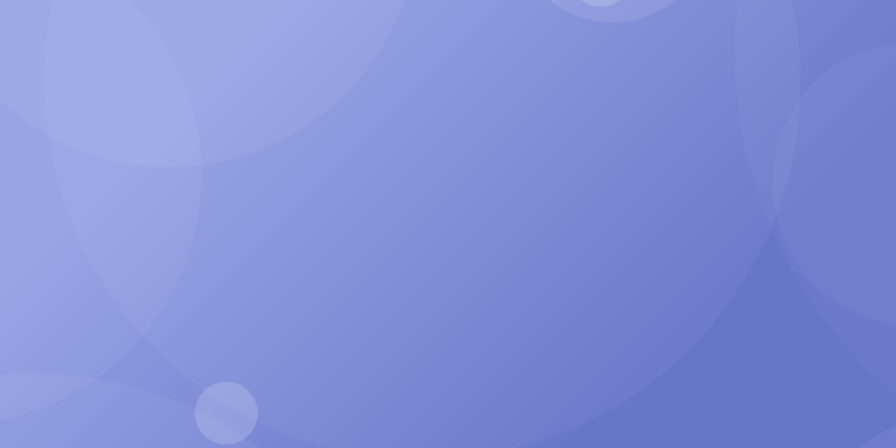
Give the GLSL for this background, as a WebGL 1 fragment shader.

```glsl
precision highp float;
// Soft periwinkle backdrop: a diagonal gradient under overlapping pale discs.
// Each disc is a circle distance function blended in as translucent white.
// Lengths are in canvas heights, with the origin at the lower left.

uniform vec2 u_resolution;

const vec3 LIGHT_BLUE = vec3(0.573, 0.631, 0.890);
const vec3 DEEP_BLUE  = vec3(0.400, 0.463, 0.790);
const vec3 VEIL_COLOR = vec3(1.0);

// Gradient range, measured diagonally from the upper left corner
const float GRADIENT_START = 0.651;
const float GRADIENT_END   = 2.266;

// Discs: center x, center y, radius, opacity
const vec4 CENTRAL_DISC      = vec4(0.943, 0.818, 0.844, 0.038);
const vec4 UPPER_LEFT_DISC   = vec4(0.378, 1.182, 0.555, 0.048);
const vec4 LEFT_DISC         = vec4(-0.107, 0.609, 0.557, 0.042);
const vec4 LOWER_LEFT_DISC   = vec4(0.078, -0.680, 0.846, 0.042);
const vec4 FAR_RIGHT_DISC    = vec4(2.630, 0.883, 0.990, 0.030);
const vec4 RIGHT_DISC        = vec4(2.040, 0.591, 0.316, 0.038);
const vec4 LOWER_RIGHT_DISC  = vec4(2.240, -0.458, 0.5625, 0.045);
const vec4 TOP_DISC          = vec4(1.367, 1.174, 0.224, 0.090);
const vec4 TOP_BUBBLE        = vec4(1.341, 1.055, 0.070, 0.170);
const vec4 BOTTOM_BUBBLE     = vec4(0.505, 0.078, 0.070, 0.170);

// Blend one smooth-edged disc over the color
vec3 addDisc(vec3 color, vec2 p, vec4 disc) {
  float edge = 1.0 / u_resolution.y;
  float dist = length(p - disc.xy) - disc.z;
  float coverage = 1.0 - smoothstep(-edge, edge, dist);
  return mix(color, VEIL_COLOR, disc.w * coverage);
}

void main() {
  vec2 p = gl_FragCoord.xy / u_resolution.y;

  // Diagonal gradient
  float diagonal = p.x + 1.0 - p.y;
  float t = clamp((diagonal - GRADIENT_START) / (GRADIENT_END - GRADIENT_START), 0.0, 1.0);
  vec3 color = mix(LIGHT_BLUE, DEEP_BLUE, t);

  // Large veils
  color = addDisc(color, p, CENTRAL_DISC);
  color = addDisc(color, p, UPPER_LEFT_DISC);
  color = addDisc(color, p, LEFT_DISC);
  color = addDisc(color, p, LOWER_LEFT_DISC);
  color = addDisc(color, p, FAR_RIGHT_DISC);
  color = addDisc(color, p, RIGHT_DISC);
  color = addDisc(color, p, LOWER_RIGHT_DISC);

  // Small accents
  color = addDisc(color, p, TOP_DISC);
  color = addDisc(color, p, TOP_BUBBLE);
  color = addDisc(color, p, BOTTOM_BUBBLE);

  gl_FragColor = vec4(color, 1.0);
}
```
